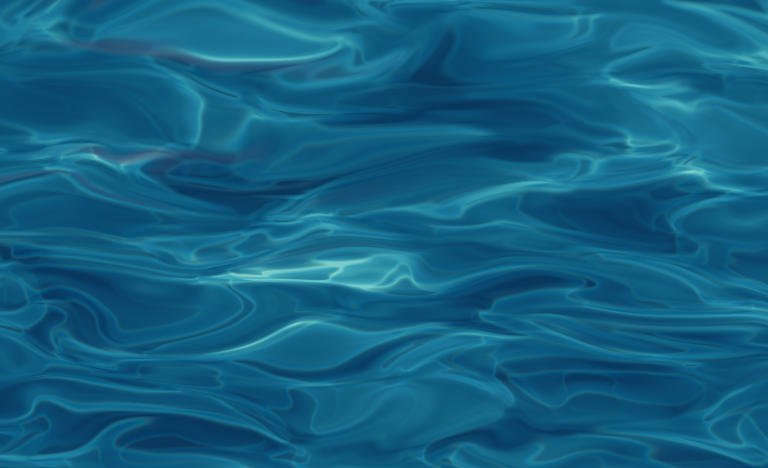
Give the GLSL for this texture, as a Shadertoy shader.

```glsl
// Rippled blue pool water with stretched caustic loops, blurring towards the top.
#define CELLS vec2(3.0, 8.8)   // caustic cells per canvas height
#define WARP 0.9               // strength of the large distortion
#define CURL 0.5               // strength of the small distortion
#define WOBBLE 0.13            // strength of the finest distortion
#define TILT 0.11              // slow slope of the swell
#define LINE_NEAR 0.0040       // filament width at the bottom
#define LINE_FAR 0.0085        // filament width at the top
#define GLOW 5.0               // glow width relative to the filament
#define LINE_GAIN 2.9          // filament brightness in palette steps
#define DISPERSION 0.0018      // offset between red and blue edges
#define BASE_TONE 0.45         // mean palette step of plain water

// Dark to bright water; step 0 is the second entry.
const vec3 WATER[8] = vec3[8](
    vec3(0.03, 0.22, 0.37), vec3(0.04, 0.29, 0.44),
    vec3(0.05, 0.35, 0.49), vec3(0.08, 0.40, 0.52),
    vec3(0.11, 0.47, 0.60), vec3(0.16, 0.54, 0.63),
    vec3(0.27, 0.66, 0.71), vec3(0.48, 0.80, 0.80));

vec3 waterColor(float tone) {
    vec3 color = WATER[0];
    for (int i = 1; i < 8; i++)
        color = mix(color, WATER[i], clamp(tone + 2.0 - float(i), 0.0, 1.0));
    return color;
}

// Gradient noise, roughly -0.7 to 0.7
vec2 hashDirection(vec2 cell) {
    vec3 h = fract(cell.xyx * vec3(0.1031, 0.1030, 0.0973));
    h += dot(h, h.yzx + 33.33);
    float angle = 6.2832 * fract((h.x + h.y) * h.z);
    return vec2(cos(angle), sin(angle));
}

float noise(vec2 p) {
    vec2 i = floor(p), f = p - i;
    vec2 u = f * f * f * (f * (f * 6.0 - 15.0) + 10.0);
    vec2 e = vec2(1.0, 0.0);
    float a = dot(hashDirection(i), f);
    float b = dot(hashDirection(i + e.xy), f - e.xy);
    float c = dot(hashDirection(i + e.yx), f - e.yx);
    float d = dot(hashDirection(i + e.xx), f - e.xx);
    return mix(mix(a, b, u.x), mix(c, d, u.x), u.y);
}

vec2 noise2(vec2 p) {
    return vec2(noise(p), noise(p + vec2(37.2, 71.9)));
}

// Canvas position bent by the swell, in cell units
vec2 refractPoint(vec2 uv) {
    uv.y += TILT * noise(uv * vec2(1.3, 1.7) + 5.3);
    vec2 p = uv * CELLS + 20.0;
    p += WARP * noise2(p * 0.7 + 3.1);
    p += CURL * noise2(p * 1.5 + 11.7);
    p += WOBBLE * noise2(p * 3.3 + 27.9);
    return p;
}

// Three height fields: wide pools, small loops, flat streaks
vec3 heights(vec2 uv) {
    vec2 p = refractPoint(uv);
    return vec3(noise(p * 0.9),
                noise(p * 1.6 + 9.4),
                noise(p * vec2(0.8, 1.9) + 31.6));
}

// Bright fold: sharp towards positive distance, glowing on the other side
float fold(float d, float width) {
    float core = exp(-d * d / (width * width));
    float glow = exp(-max(-d, 0.0) / (width * GLOW))
               * exp(-max(d, 0.0) / (width * 1.3));
    return 0.6 * core + 0.4 * glow;
}

// Fold seen in red, green and blue
vec3 foldRGB(float d, float width) {
    return vec3(fold(d - DISPERSION, width), fold(d, width),
                fold(d + DISPERSION, width));
}

void mainImage(out vec4 fragColor, in vec2 fragCoord) {
    vec2 uv = fragCoord / iResolution.y;
    vec2 p = refractPoint(uv);
    float far = smoothstep(0.25, 1.0, uv.y);
    float width = mix(LINE_NEAR, LINE_FAR, far);

    // Distance to a contour from height and slope
    vec2 e = vec2(0.002, 0.0);
    vec3 h = heights(uv);
    vec3 dx = (heights(uv + e.xy) - h) / e.x;
    vec3 dy = (heights(uv + e.yx) - h) / e.x;
    vec3 slope = sqrt(0.4 * dx * dx + dy * dy + 3.0);

    // Caustic filaments of uneven strength
    float strong = smoothstep(-0.3, 0.35, noise(p * 0.9 + 43.0));
    float patchy = smoothstep(-0.15, 0.35, noise(p * 0.8 + 67.0));
    float streaky = smoothstep(-0.1, 0.35, noise(p * vec2(0.7, 0.9) + 85.0));
    vec3 lines = foldRGB((h.x - 0.09) / slope.x, width) * (0.1 + 1.1 * strong);
    lines += foldRGB((-0.2 - h.x) / slope.x, width) * (0.1 + 0.9 * patchy);
    lines += foldRGB((h.y - 0.15) / slope.y, width) * patchy;
    lines += foldRGB((-0.25 - h.y) / slope.y, width) * 0.8 * strong;
    lines += foldRGB(h.z / slope.z, width * 0.8) * 0.8 * streaky;
    lines = 1.5 * (1.0 - exp(-lines / 1.3));

    // Plain water: broad shade, dark pools, flat bands, fine ripples
    float shade = 2.1 * noise(uv * vec2(1.8, 4.0) + 51.0);
    shade -= 0.9 * smoothstep(0.02, 0.2, h.x) - 0.25;
    shade += 1.9 * noise(p * vec2(0.8, 1.3) + 58.0);
    shade += mix(1.7, 1.0, far) * noise(p * vec2(1.2, 3.4) + 13.0);
    shade += mix(1.3, 0.4, far) * noise(p * vec2(1.8, 7.5) + 33.0);
    shade *= shade > 0.0 ? 1.2 : 0.85;

    // Lit patches and filaments on top
    float tone = BASE_TONE + shade + LINE_GAIN * lines.g;
    tone += 1.8 * smoothstep(0.17, 0.5, h.y) * patchy;
    vec3 color = waterColor(tone);

    // Coloured fringes on the filaments
    color += (lines - lines.g) * vec3(0.20, 0.0, 0.16);

    // Sparse rosy reflections on the upper left
    float rosy = smoothstep(0.25, 0.5, noise(p * vec2(0.5, 2.2) + 97.0));
    rosy *= smoothstep(1.1, 0.2, uv.x) * smoothstep(0.25, 0.6, uv.y);
    color = mix(color, vec3(0.27, 0.27, 0.41), 0.5 * rosy);

    fragColor = vec4(clamp(color, 0.0, 1.0), 1.0);
}
```
